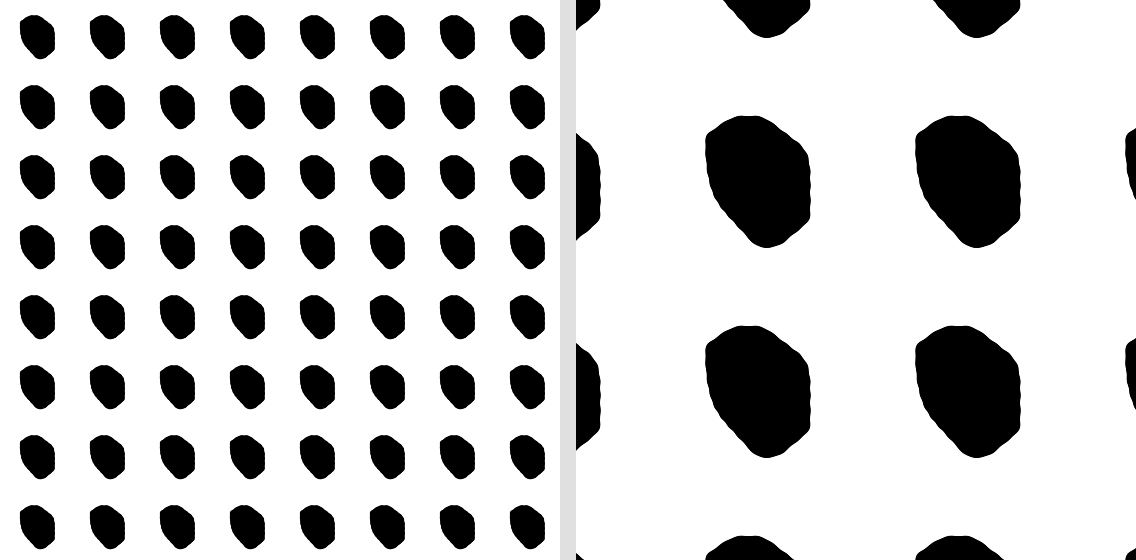
Left, the full canvas; right, a detail of the centre.
Give the GLSL for this pattern, as a WebGL 2 fragment shader.

```glsl
#version 300 es
precision highp float;
// A regular grid of identical black pebbles on white.
// Each pebble is the smooth intersection of half planes facing outward
// around its centre, with a faint ripple that roughens the outline.

#define REPEATS 8.0                    // cells across and down
#define PEBBLE_CENTER vec2(0.532, 0.468) // position inside a cell
#define CORNER_ROUNDING 0.030          // blend width between sides
#define RIPPLE_HEIGHT 0.0015           // outline roughness, in cells
#define RIPPLE_COUNT 23.0              // ripples around the outline
#define PAPER_COLOR vec3(1.0)
#define PEBBLE_COLOR vec3(0.0)

uniform vec2 u_resolution;
out vec4 fragColor;

const int SIDE_COUNT = 11;

// Sides of the pebble: facing angle in degrees, distance from the centre.
const vec2 SIDES[SIDE_COUNT] = vec2[SIDE_COUNT](
    vec2(0.0, 0.251), vec2(22.0, 0.271), vec2(52.7, 0.265),
    vec2(90.0, 0.314), vec2(124.5, 0.325), vec2(180.0, 0.251),
    vec2(191.0, 0.233), vec2(203.0, 0.224), vec2(222.6, 0.215),
    vec2(270.0, 0.314), vec2(309.5, 0.302));

float smoothMax(float a, float b, float width) {
    float overlap = max(width - abs(a - b), 0.0) / width;
    return max(a, b) + 0.25 * width * overlap * overlap;
}

// Signed distance to the pebble outline, negative inside.
float pebbleDistance(vec2 p) {
    float dist = -1.0;
    for (int i = 0; i < SIDE_COUNT; i++) {
        float facing = radians(SIDES[i].x);
        float side = dot(p, vec2(cos(facing), sin(facing))) - SIDES[i].y;
        dist = smoothMax(dist, side, CORNER_ROUNDING);
    }
    float around = atan(p.y, p.x);
    return dist + RIPPLE_HEIGHT * sin(RIPPLE_COUNT * around);
}

void main() {
    // Cell coordinates, origin at the lower left
    vec2 cell = fract(gl_FragCoord.xy / u_resolution * REPEATS);
    float dist = pebbleDistance(cell - PEBBLE_CENTER);

    // Edge smoothed over one pixel
    float pixel = REPEATS / min(u_resolution.x, u_resolution.y);
    float ink = 1.0 - smoothstep(-0.5 * pixel, 0.5 * pixel, dist);

    fragColor = vec4(mix(PAPER_COLOR, PEBBLE_COLOR, ink), 1.0);
}
```
